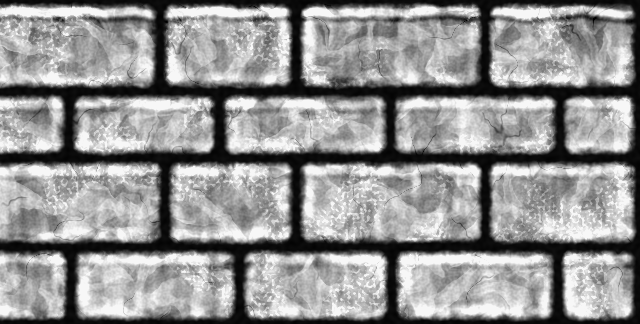
Give the GLSL for this texture, as a Shadertoy shader.

```glsl
// Hand-painted grey masonry: four courses of uneven, rounded stone blocks.
// Each block is a wobbly rounded-box distance field, filled with layered
// brush dabs, drips, speckle and cracks built from gradient noise.

const float TAU = 6.2832;
const float MORTAR = 0.035;
const float LIGHT_PAINT = 0.94;
const float DARK_PAINT = 0.40;
const float WALL_END = 0.998;

vec2 gradient(ivec2 cell) {
    uint h = uint(cell.x) * 1597334673u ^ uint(cell.y) * 3812015801u;
    h = (h ^ (h >> 15)) * 2246822519u;
    h ^= h >> 13;
    float angle = float(h & 65535u) / 65536.0 * TAU;
    return vec2(cos(angle), sin(angle));
}

float corner(ivec2 cell, vec2 f, ivec2 o) {
    return dot(gradient(cell + o), f - vec2(o));
}

// Gradient noise, roughly -1 to 1
float noise(vec2 p) {
    ivec2 c = ivec2(floor(p));
    vec2 f = fract(p);
    vec2 u = f * f * f * (f * (f * 6.0 - 15.0) + 10.0);
    float low = mix(corner(c, f, ivec2(0, 0)), corner(c, f, ivec2(1, 0)), u.x);
    float high = mix(corner(c, f, ivec2(0, 1)), corner(c, f, ivec2(1, 1)), u.x);
    return 1.4 * mix(low, high, u.y);
}

float fbm(vec2 p) {
    float sum = 0.0, amp = 0.6;
    for (int i = 0; i < 4; i++) {
        sum += amp * noise(p);
        p = p * 2.03 + 11.7;
        amp *= 0.5;
    }
    return sum;
}

vec2 rotate(vec2 p, float a) {
    return vec2(cos(a) * p.x - sin(a) * p.y, sin(a) * p.x + cos(a) * p.y);
}

float roundedBox(vec2 p, vec2 halfSize, float radius) {
    vec2 q = abs(p) - halfSize + radius;
    return length(max(q, 0.0)) + min(max(q.x, q.y), 0.0) - radius;
}

// Upright joints of a course, as shares of the wall width
vec4 courseJoints(int row) {
    if (row == 0) return vec4(0.111, 0.374, 0.612, 0.872);
    if (row == 2) return vec4(0.108, 0.343, 0.610, 0.875);
    return vec4(row == 1 ? 0.258 : 0.250, 0.463, 0.758, WALL_END);
}

// Bounds of the block around uv: left, bottom, right, top
vec4 blockBounds(vec2 uv, out int row) {
    float beds[5] = float[5](0.0, 0.238, 0.512, 0.718, 1.0);
    row = 0;
    for (int i = 1; i < 4; i++) if (uv.y > beds[i]) row = i;
    vec4 joints = courseJoints(row);
    float left = -0.03, right = WALL_END;
    for (int i = 0; i < 4; i++) {
        if (joints[i] <= uv.x) left = max(left, joints[i]);
        else right = min(right, joints[i]);
    }
    return vec4(left, beds[row], right, beds[row + 1]);
}

// Brushwork on a block face
float paintFace(vec2 p, vec2 seed, float tone) {
    vec2 q = p + seed;
    vec2 w = q + 0.06 * vec2(fbm(q * 6.0), fbm(q * 6.0 + 17.0));
    float v = tone + 0.20 * fbm(w * vec2(7.0, 10.0));
    for (int i = 0; i < 5; i++) {
        float k = float(i);
        vec2 s = rotate(w, k * 1.3 + seed.x) * vec2(6.0, 16.0) + k * 9.0;
        float dab = smoothstep(0.05, 0.17, noise(s));
        float opacity = 0.38 + 0.25 * noise(s * vec2(1.0, 5.0));
        v = mix(v, i % 2 == 0 ? LIGHT_PAINT : DARK_PAINT, dab * opacity);
    }
    // Drips, pale speckle, grain and thin cracks
    v += 0.12 * noise(q * vec2(38.0, 5.0));
    float patchy = smoothstep(0.0, 0.3, noise(q * 5.0 + 31.0));
    v += 0.20 * patchy * smoothstep(0.05, 0.4, noise(q * 90.0));
    v += 0.07 * noise(q * 120.0);
    float crack = 1.0 - smoothstep(0.0, 0.035, abs(noise(w * 8.0 + 70.0)));
    return v - 0.22 * crack * smoothstep(0.0, 0.3, noise(q * 7.0 + 5.0));
}

void mainImage(out vec4 fragColor, in vec2 fragCoord) {
    vec2 uv = fragCoord / iResolution.xy;
    vec2 aspect = vec2(iResolution.x / iResolution.y, 1.0);
    vec2 p = uv * aspect;
    int row;
    vec4 b = blockBounds(uv, row);
    float topRow = row == 3 ? 1.0 : 0.0;

    // Worn block outline
    vec2 halfSize = 0.5 * (b.zw - b.xy) * aspect;
    vec2 local = p - 0.5 * (b.xy + b.zw) * aspect;
    float depth = -roundedBox(local, halfSize - 0.010, 0.035);
    depth += 0.007 * fbm(p * 14.0) + 0.003 * noise(p * 65.0);

    // Face tone: lower courses are paler, the top one is shaded above
    float height = local.y / max(2.0 * halfSize.y, 0.01) + 0.5;
    float tone = 0.70 - 0.02 * float(row);
    tone -= (0.05 + 0.15 * topRow) * smoothstep(0.3, 0.7, height);
    float v = paintFace(p, vec2(b.x * 57.0, float(row) * 13.0), tone);

    // Pale rim, then a ledge with a dark crease along the top
    float rim = smoothstep(0.010, 0.025, depth) * (1.0 - smoothstep(0.03, 0.06, depth));
    v += 0.30 * rim * (0.6 + noise(p * 9.0));
    float drop = b.w - p.y + 0.018 * fbm(vec2(p.x * 7.0, float(row) * 5.0));
    float ledge = smoothstep(0.02, 0.03, drop) * (1.0 - smoothstep(0.042, 0.055, drop));
    float crease = exp(-pow((drop - 0.060) / 0.008, 2.0));
    v += (0.12 + 0.20 * topRow) * ledge - (0.12 + 0.20 * topRow) * crease;

    // Soot gathers at the edges, mortar fills the joints
    float soot = 1.0 - smoothstep(0.012, 0.045, depth + 0.02 * noise(p * 22.0));
    v -= 0.25 * soot * smoothstep(-0.2, 0.4, noise(p * vec2(18.0, 30.0)));
    float mortar = MORTAR + 0.03 * noise(p * 50.0);
    v = mix(mortar, v, smoothstep(-0.003, 0.017, depth));
    fragColor = vec4(vec3(clamp(v, 0.0, 0.97)), 1.0);
}
```
